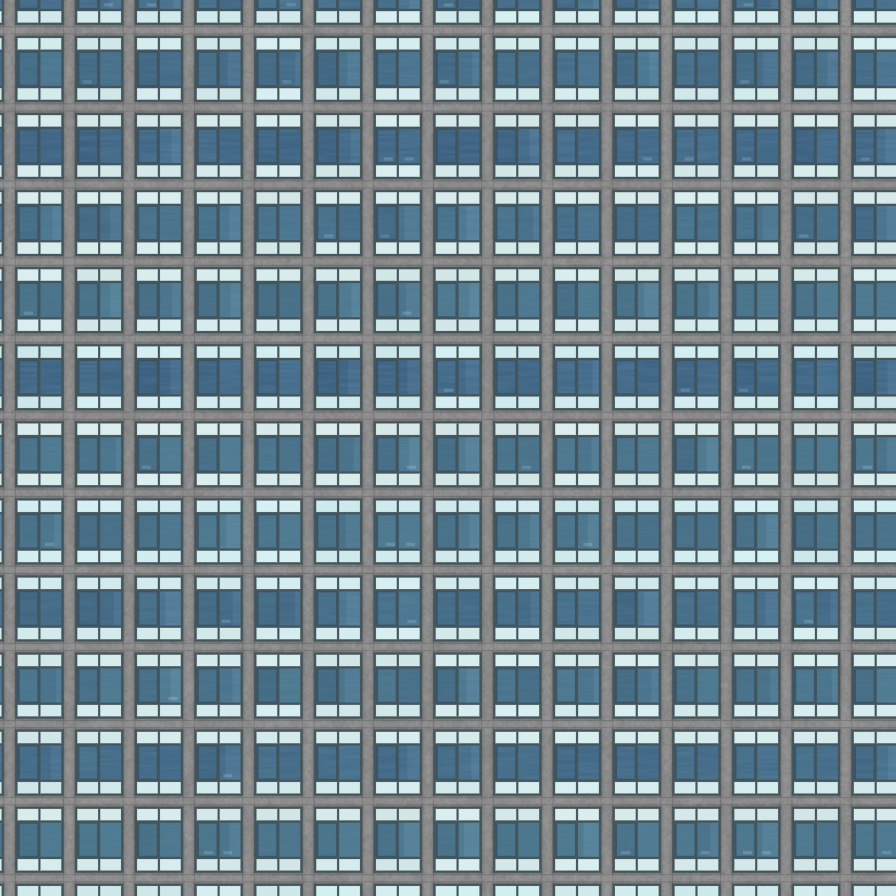
A Shadertoy shader for this pattern:

```glsl
// Layout, in fractions of the canvas height
const vec2  PITCH        = vec2(1.0 / 15.0, 0.08603);
const vec2  FIRST_CENTER = vec2(0.0440, 0.5790);
const vec2  WINDOW_HALF  = vec2(0.0268, 0.0368);
const float FRAME        = 0.0024;
const float TRANSOM_Y    = 0.0203;
const float TRANSOM_HALF = 0.0013;
const float MULLION_HALF = 0.0012;
const float SASH         = 0.0024;
const float JOINT_HALF   = 0.0005;
const float JOINT_GAP    = 0.0022;
const float SOFTNESS     = 0.0008;

// Colours
const vec3 CONCRETE   = vec3(0.555, 0.556, 0.555);
const vec3 FRAME_TONE = vec3(0.265, 0.335, 0.360);
const vec3 SASH_TONE  = vec3(0.200, 0.300, 0.370);
const vec3 PANEL      = vec3(0.835, 0.920, 0.925);
const vec3 GLASS_BLUE = vec3(0.255, 0.400, 0.530);
const vec3 GLASS_TEAL = vec3(0.300, 0.465, 0.550);

// Variation
const float GRAIN         = 0.075;
const float JOINT_DARK    = 0.16;
const float SHADOW_DARK   = 0.24;
const float SHADOW_REACH  = 0.0016;
const float STREAK_AMOUNT = 0.045;
const float GLARE_CHANCE  = 0.10;

float hash(vec2 p) {
    vec3 q = fract(vec3(p.xyx) * 0.1031);
    q += dot(q, q.yzx + 33.33);
    return fract((q.x + q.y) * q.z);
}

float noise(vec2 p) {
    vec2 i = floor(p), f = fract(p);
    f = f * f * (3.0 - 2.0 * f);
    return mix(mix(hash(i), hash(i + vec2(1, 0)), f.x),
               mix(hash(i + vec2(0, 1)), hash(i + vec2(1, 1)), f.x), f.y);
}

float boxDistance(vec2 p, vec2 halfSize) {
    vec2 d = abs(p) - halfSize;
    return length(max(d, 0.0)) + min(max(d.x, d.y), 0.0);
}

// Coverage of the region where the distance is negative
float coverage(float d) {
    float w = max(SOFTNESS, 0.6 / iResolution.y);
    return 1.0 - smoothstep(-w, w, d);
}

vec3 concreteColor(vec2 uv, vec2 p, float windowDist) {
    float grain = noise(uv * 380.0) * 0.6 + noise(uv * 140.0) * 0.4 - 0.5;
    float stain = noise(uv * vec2(45.0, 25.0)) - 0.5;
    vec3 color = CONCRETE * (1.0 + 2.0 * GRAIN * grain + 0.05 * stain);

    // Joints run on from the window edges
    vec2 joint = abs(abs(p) - WINDOW_HALF - vec2(0.0, JOINT_GAP)) - JOINT_HALF;
    color *= 1.0 - JOINT_DARK * coverage(min(joint.x, joint.y));

    return color * (1.0 - SHADOW_DARK * exp(-max(windowDist, 0.0) / SHADOW_REACH));
}

vec3 glassColor(vec2 p, vec2 cell) {
    float side = step(0.0, p.x);
    vec2 paneId = vec2(cell.x * 2.0 + side, cell.y) + 60.0;
    float rowTone = hash(vec2(cell.y + 71.0, 5.0));
    float paneTone = hash(paneId);
    vec3 color = mix(GLASS_BLUE, GLASS_TEAL, clamp(rowTone + 0.35 * (paneTone - 0.5), 0.0, 1.0));
    color *= 0.96 + 0.07 * paneTone + 0.03 * side;

    // Reflected bands and a paler strip in some right panes
    float streak = noise(vec2(p.x * 35.0, p.y * 420.0) + paneId * 7.3) - 0.5;
    color += STREAK_AMOUNT * streak * (1.2 - rowTone);
    float stripEdge = mix(0.007, 0.019, hash(paneId + 13.0));
    color += 0.035 * side * step(0.5, hash(paneId + 29.0)) * coverage(stripEdge - p.x);

    // Small low glare
    vec2 spot = vec2((side - 0.5) * 0.024 + 0.008 * (paneTone - 0.5), -0.0145);
    float glare = coverage(boxDistance(p - spot, vec2(0.0050, 0.0018)));
    return color + 0.09 * glare * step(hash(paneId + 47.0), GLARE_CHANCE);
}

vec3 windowColor(vec2 p, vec2 cell, float windowDist) {
    // Pale panels above and below the glass
    float rowTint = hash(vec2(cell.y + 83.0, 9.0)) - 0.5;
    vec3 panel = PANEL + rowTint * vec3(-0.03, 0.01, 0.02);
    panel += 0.035 * (hash(cell + 97.0) - 0.5);
    float inGlass = coverage(abs(p.y) - TRANSOM_Y);
    vec3 color = mix(panel, glassColor(p, cell), inGlass);

    // Opening sash around the left pane
    float paneHalf = 0.5 * (WINDOW_HALF.x - FRAME);
    float sash = -boxDistance(p + vec2(paneHalf, 0.0), vec2(paneHalf, TRANSOM_Y)) - SASH;
    color = mix(color, SASH_TONE, 0.75 * coverage(sash) * inGlass * coverage(p.x));

    // Frame, transoms and mullion
    float bars = min(abs(p.x) - MULLION_HALF, abs(abs(p.y) - TRANSOM_Y) - TRANSOM_HALF);
    bars = min(bars, -windowDist - FRAME);
    return mix(color, FRAME_TONE, coverage(bars));
}

void mainImage(out vec4 fragColor, in vec2 fragCoord) {
    vec2 uv = fragCoord / iResolution.y;
    vec2 grid = (uv - FIRST_CENTER) / PITCH;
    vec2 cell = floor(grid + 0.5);
    vec2 p = (grid - cell) * PITCH;

    float windowDist = boxDistance(p, WINDOW_HALF);
    vec3 color = mix(concreteColor(uv, p, windowDist),
                     windowColor(p, cell, windowDist), coverage(windowDist));
    fragColor = vec4(color, 1.0);
}
```
